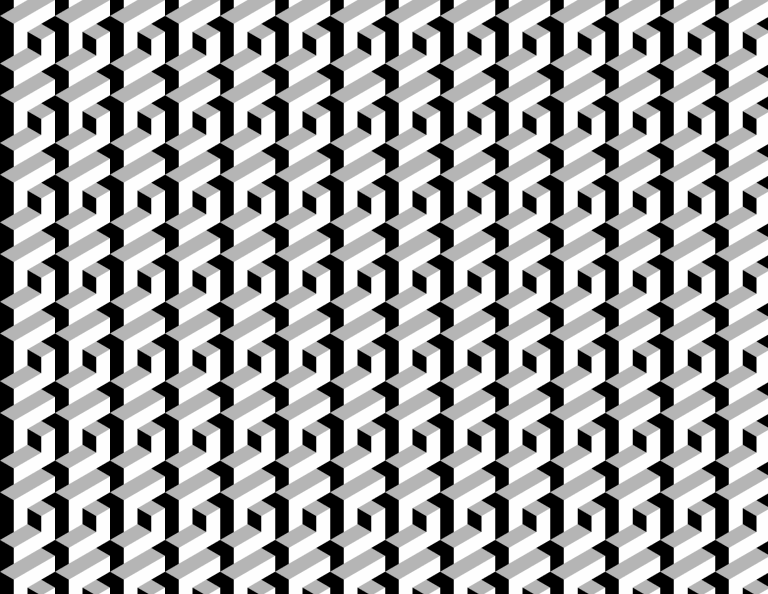
This pattern is drawn by a WebGL 1 fragment shader. Its source:

```glsl
precision highp float;

uniform vec2 u_resolution;

#define TILES_ACROSS 13.96
#define TOP_TONE 0.71
#define SIDE_TONE 0.0
#define FRONT_TONE 0.995
#define FILTER_PIXELS 1.2

// One tile is four columns wide and five edges tall on an isometric lattice.
const float COLUMNS = 4.0;
const float EDGES = 5.0;
const float EDGES_PER_COLUMN = 0.8660254;
const int SAMPLES = 4;

// 1.0 where x lies in [low, high)
float within(float x, float low, float high) {
    return step(low, x) * (1.0 - step(high, x));
}

// Tone of the interlocking blocks; p is in columns and edges, y downward.
float blockTone(vec2 p) {
    float u = mod(p.x, COLUMNS);
    // s is constant along rising edges, u - s along falling edges
    float s = mod(p.y + 0.5 * u - 1.0, EDGES) + 1.0;

    float top = 0.0;
    float side = 1.0 - step(1.0, u);

    if (s < 2.0) {
        // long beam
        top = within(u, s - 1.0, s + 2.0);
        side = 1.0 - top;
    } else if (s >= 3.0 && s < 4.0) {
        // cap of the small block, upper half of its side
        top = within(u, s - 1.0, s);
        side = max(side, max(within(u, 2.0, s - 1.0), step(s, u)));
    } else if (s >= 4.0 && s < 5.0) {
        // short beam, lower half of the small block's side
        top = within(u, s - 4.0, s - 2.0);
        side = max(1.0 - step(s - 4.0, u), within(u, s - 2.0, 3.0));
    }

    return mix(mix(FRONT_TONE, SIDE_TONE, side), TOP_TONE, top);
}

void main() {
    // Lattice anchored at the upper left corner
    vec2 lattice = vec2(1.0, EDGES_PER_COLUMN) * COLUMNS * TILES_ACROSS / u_resolution.x;
    vec2 pixel = vec2(gl_FragCoord.x, u_resolution.y - gl_FragCoord.y);

    // Box filter for smooth edges
    float tone = 0.0;
    for (int j = 0; j < SAMPLES; j++) {
        for (int i = 0; i < SAMPLES; i++) {
            vec2 offset = (vec2(float(i), float(j)) + 0.5) / float(SAMPLES) - 0.5;
            tone += blockTone((pixel + offset * FILTER_PIXELS) * lattice);
        }
    }
    tone /= float(SAMPLES * SAMPLES);

    gl_FragColor = vec4(vec3(tone), 1.0);
}
```
